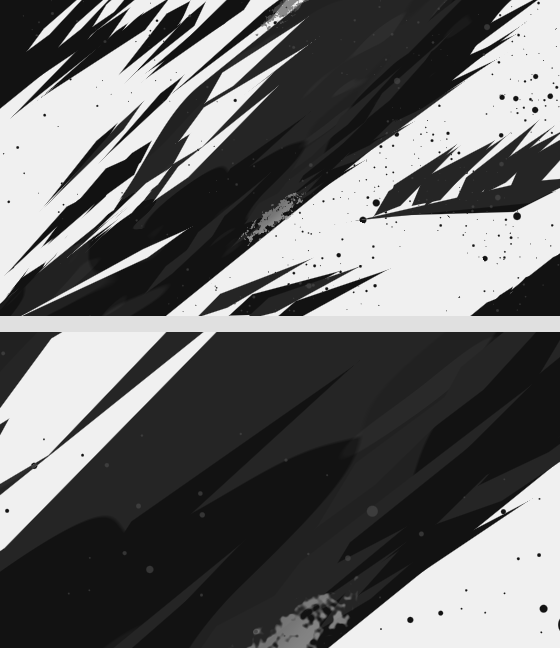
Top, the full canvas; bottom, a detail of the centre.
A Shadertoy shader for this background:

```glsl
// Torn diagonal ink bands on pale paper, with sharp shards, splatter and dry brush.
// Masses use rotated coordinates; loops scatter tapered shards along their edges,
// and gradient noise adds streaks and grain.

#define PAPER .94
#define BLACK .07
#define GREY .145
#define SLANT .68
#define BAND_BOTTOM -.33
#define TOP_CORNER .51
#define LOW_CORNER -.96
#define SPLATTER .3

vec2 hash22(vec2 p) {
  vec3 q = fract(p.xyx * vec3(.1031, .103, .0973));
  q += dot(q, q.yzx + 33.33);
  return fract((q.xx + q.yz) * q.zy);
}

float slope(vec2 cell, vec2 offset) {
  float a = 6.2832 * hash22(cell + 71.).x;
  return dot(vec2(cos(a), sin(a)), offset);
}

float gradientNoise(vec2 p) {
  vec2 i = floor(p), f = fract(p), e = vec2(1, 0), s = f * f * (3. - 2. * f);
  return mix(mix(slope(i, f), slope(i + e, f - e), s.x),
    mix(slope(i + e.yx, f - e.yx), slope(i + 1., f - 1.), s.x), s.y);
}

// Antialiased coverage of a signed distance
float cover(float d) { return clamp(.5 - d * iResolution.y / 1.2, 0., 1.); }

void paint(inout float tone, float d, float ink) { tone = mix(tone, ink, cover(d)); }

// Lopsided kite, widest a quarter of the way along its reach
float shard(vec2 q, vec2 reach, float width, float lopsided) {
  float len = length(reach);
  vec2 axis = reach / len;
  float t = dot(q, axis) / len + .25;
  float y = axis.x * q.y - axis.y * q.x;
  float halfWidth = width * min(t * 4., (1. - t) / .75);
  return abs(y) - halfWidth * (y > 0. ? 1. : lopsided);
}

// Shards along a line (from xy to zw); negative length points back
void shards(inout float tone, vec2 p, vec4 line, int count,
            vec2 size, float angle, float spread, vec2 tones) {
  for (int i = 0; i < count; i++) {
    vec2 seed = vec2(float(i) * 7. + 3., dot(line.xy, vec2(91, 57)) + size.x * 40.);
    vec2 a = hash22(seed), b = hash22(seed + 19.7);
    float turn = angle + (b.x - .5) * .16;
    vec2 axis = vec2(cos(turn), sin(turn));
    vec2 pos = mix(line.xy, line.zw, (float(i) + .2 + .6 * a.x) / float(count));
    pos += vec2(-axis.y, axis.x) * (a.y - .5) * spread;
    float d = shard(p - pos, axis * size.x * mix(.65, 1.1, b.y),
      size.y * mix(.6, 1.1, a.y), mix(.25, 1., a.x));
    paint(tone, d, i % 2 == 0 ? tones.x : tones.y);
  }
}

// Round drops, one per cell; most are tiny
float drops(vec2 p, float cells, float density) {
  vec2 g = p * cells, id = floor(g);
  vec2 a = hash22(id + cells), b = hash22(id + cells * 3.);
  float radius = mix(.04, .22, b.x * b.x * b.x);
  return step(b.y, density) * cover((length(g - id - .25 - .5 * a) - radius) / cells);
}

// Grainy patch of dry pigment
float dryBrush(vec2 uv, vec2 center) {
  float fade = 1. - length((uv - center) / vec2(.15, .037));
  float grain = gradientNoise(uv * vec2(45, 80)) + .5 * gradientNoise(uv * 170.);
  return smoothstep(0., .35, fade + .9 * grain - .25) * step(0., fade);
}

void mainImage(out vec4 fragColor, in vec2 fragCoord) {
  vec2 p = fragCoord / iResolution.y, along = vec2(cos(SLANT), sin(SLANT));
  vec2 uv = vec2(dot(p, along), along.x * p.y - along.y * p.x);
  vec2 ink = vec2(BLACK), paper = vec2(PAPER), mixed = vec2(GREY, BLACK);

  // Streaks of grey over black
  float streak = gradientNoise(uv * vec2(2.2, 10) + 3.);
  float fine = gradientNoise(uv * vec2(5, 24) + 8.);
  float inkTone = BLACK;
  paint(inkTone, max(-.13 - uv.y - .2 * streak, .55 - uv.x + .3 * fine) * .5, GREY);
  paint(inkTone, (.24 - streak) * .1, GREY - .015);
  paint(inkTone, (.33 - fine) * .05, inkTone + .03);

  // Main band and two dark corners
  float tone = PAPER;
  float top = mix(.03, .17, smoothstep(.4, .95, uv.x));
  float bottom = BAND_BOTTOM + .09 * smoothstep(1.5, 1.9, uv.x);
  paint(tone, max(uv.y - top, bottom - uv.y), inkTone);
  paint(tone, min(TOP_CORNER - uv.y, uv.y - LOW_CORNER), BLACK);

  // Inside the band
  shards(tone, p, vec4(.5, .15, 1.4, .88), 16, vec2(.42, .028), .75, .26, mixed);

  // Upper left: ink pointing down, cut by paper
  shards(tone, p, vec4(.12, .86, .88, .99), 10, vec2(-.48, .034), .73, .08, ink);
  shards(tone, p, vec4(.08, .88, .62, 1), 5, vec2(.34, .016), .76, .08, paper);
  shards(tone, p, vec4(.23, .5, .53, .72), 3, vec2(-.42, .02), .84, .04, mixed.yx);

  // Upper edge of the band
  shards(tone, p, vec4(.1, .16, .46, .52), 9, vec2(-.34, .028), .82, .06, ink);
  shards(tone, p, vec4(.55, .4, .77, .8), 4, vec2(.5, .036), .67, .02, paper);
  shards(tone, p, vec4(.33, .31, .52, .42), 7, vec2(-.26, .013), .74, .05, paper);
  shards(tone, p, vec4(.02, .12, .22, .22), 3, vec2(.3, .02), .85, .02, paper);
  shards(tone, p, vec4(.45, .2, .47, .21), 1, vec2(-.55, .032), .52, 0., paper);

  // Lower edge of the band
  shards(tone, p, vec4(.72, .11, 1.4, .6), 9, vec2(.36, .022), .62, .05, paper);
  shards(tone, p, vec4(.75, .24, 1.32, .68), 9, vec2(.38, .026), .6, .05, mixed.yx);
  shards(tone, p, vec4(.68, .05, .97, .03), 4, vec2(.44, .046), .43, .03, mixed);
  shards(tone, p, vec4(1.32, .66, 1.46, .84), 4, vec2(.46, .042), .6, .03, ink);

  // Grey splinter and lower right corner
  shards(tone, p, vec4(1.2, .37, 1.7, .45), 8, vec2(.36, .05), .72, .02, vec2(GREY));
  shards(tone, p, vec4(1.6, .36, 1.7, .43), 2, vec2(-.66, .048), .16, 0., mixed.yx);
  shards(tone, p, vec4(1.52, .01, 1.8, .19), 5, vec2(-.3, .028), .68, .04, ink);

  // Dry pigment, then splatter: dark on paper, lighter on ink
  tone = mix(tone, .6 + .3 * fine, .8 * dryBrush(uv, vec2(.87, -.3)));
  tone = mix(tone, .37, .7 * dryBrush(uv, vec2(1.33, .19)));
  float cluster = smoothstep(-.25, .35, gradientNoise(p * 3.5 + 5.));
  float lowerRight = 1. - smoothstep(.1, .42, abs(uv.y + .6));
  float density = SPLATTER * cluster * mix(.35, 1.3, lowerRight);
  float onPaper = smoothstep(.3, .7, tone);
  float spots = max(drops(p, 18., density * .7), drops(p + .37, 48., density));
  tone = mix(tone, mix(.3, BLACK, onPaper), spots * mix(.6, 1., onPaper));
  fragColor = vec4(vec3(tone), 1);
}
```
